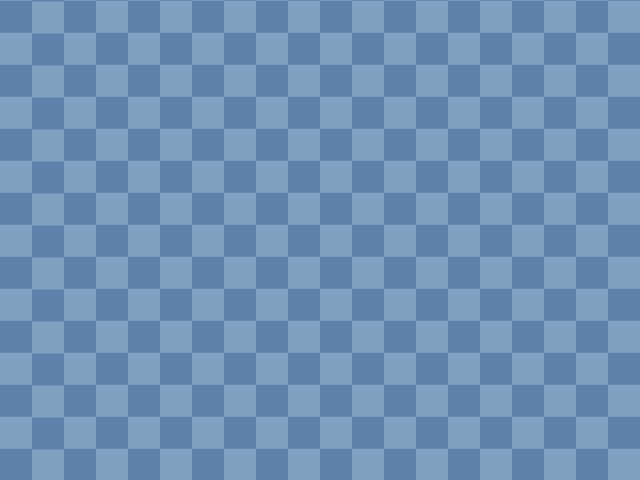
Reproduce this pattern procedurally as a Shadertoy shader.

```glsl
// Two-tone blue checkerboard, 20 by 15 squares, with one column slipped slightly.

const float ROWS = 15.0;
const float BASE_SHIFT = 0.022;   // downward offset of the grid, in squares
const float SLIP = 0.026;         // extra drop of the slipped column
const float SLIPPED_COLUMN = 1.0;

const vec3 DARK_BLUE  = vec3(0.369, 0.506, 0.675);
const vec3 LIGHT_BLUE = vec3(0.506, 0.631, 0.757);

// Smoothed square wave: +1 on even squares, -1 on odd ones.
float squareWave(float x, float pixel) {
    float edgeDistance = 0.5 - abs(mod(x + 0.5, 2.0) - 1.0);
    return clamp(2.0 * edgeDistance / pixel, -1.0, 1.0);
}

// Downward offset of a column, in squares.
float columnShift(float column, float baseShift, float slip) {
    float slipped = 1.0 - step(0.5, abs(column - SLIPPED_COLUMN));
    return baseShift + slip * slipped;
}

// 0 on dark squares, 1 on light ones.
float checker(vec2 p, float pixel) {
    return 0.5 - 0.5 * squareWave(p.x, pixel) * squareWave(p.y, pixel);
}

void mainImage(out vec4 fragColor, in vec2 fragCoord) {
    // One unit is one square.
    float pixel = ROWS / iResolution.y;
    vec2 p = fragCoord * pixel;
    p.y += columnShift(floor(p.x), BASE_SHIFT, SLIP);

    vec3 color = mix(DARK_BLUE, LIGHT_BLUE, checker(p, pixel));
    fragColor = vec4(color, 1.0);
}
```
